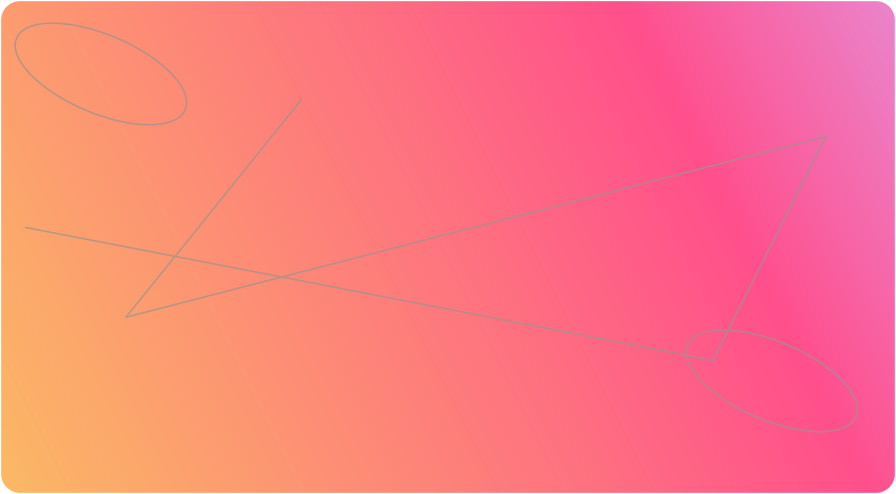
Reproduce this background procedurally as a WebGL 2 fragment shader.

```glsl
#version 300 es
precision highp float;

uniform vec2 u_resolution;
out vec4 outColor;

// Lengths are fractions of the canvas width
#define CREST 0.762
#define CARD_INSET 0.0013
#define CARD_RADIUS 0.021
#define LINE_WIDTH 0.0018
#define LINE_OPACITY 0.72
#define ELLIPSE_RADII vec2(0.1022, 0.0438)
#define ELLIPSE_TILT -0.4

const vec3 AMBER = vec3(0.985, 0.725, 0.395);
const vec3 PINK = vec3(1.0, 0.31, 0.55);
const vec3 ORCHID = vec3(0.92, 0.52, 0.80);
const vec3 LINE_GREY = vec3(0.62, 0.57, 0.55);

const vec2 PATH[5] = vec2[5](
    vec2(0.0286, 0.2975), vec2(0.7956, 0.1491), vec2(0.9219, 0.3991),
    vec2(0.1406, 0.1973), vec2(0.3359, 0.4395));
const vec2 ELLIPSES[2] = vec2[2](vec2(0.1126, 0.4688), vec2(0.8613, 0.1263));

float segmentDistance(vec2 p, vec2 a, vec2 b) {
    vec2 pa = p - a, ba = b - a;
    return length(pa - ba * clamp(dot(pa, ba) / dot(ba, ba), 0.0, 1.0));
}

// First-order distance to the outline of a tilted ellipse
float ellipseDistance(vec2 p, vec2 radii, float tilt) {
    float c = cos(tilt), s = sin(tilt);
    vec2 q = vec2(c * p.x + s * p.y, c * p.y - s * p.x) / radii;
    float k = length(q);
    return abs(k * (k - 1.0)) / max(length(q / radii), 1e-4);
}

float roundedBox(vec2 p, vec2 halfSize, float radius) {
    vec2 q = abs(p) - halfSize + radius;
    return length(max(q, 0.0)) + min(max(q.x, q.y), 0.0) - radius;
}

// Antialiased fill of a signed distance
float coverage(float d) {
    return clamp(0.5 - d * u_resolution.x, 0.0, 1.0);
}

void main() {
    vec2 p = gl_FragCoord.xy / u_resolution.x;
    vec2 canvas = vec2(1.0, u_resolution.y / u_resolution.x);

    // Diagonal gradient with a pink crest
    float t = (2.0 * p.x + p.y) / (2.0 + canvas.y);
    vec3 color = mix(AMBER, PINK, clamp(t / CREST, 0.0, 1.0));
    color = mix(color, ORCHID, clamp((t - CREST) / (1.0 - CREST), 0.0, 1.0));

    // Thin open path and two ellipses
    float d = 1.0;
    for (int i = 0; i < 4; i++) {
        d = min(d, segmentDistance(p, PATH[i], PATH[i + 1]));
    }
    for (int i = 0; i < 2; i++) {
        d = min(d, ellipseDistance(p - ELLIPSES[i], ELLIPSE_RADII, ELLIPSE_TILT));
    }
    color = mix(color, LINE_GREY, LINE_OPACITY * coverage(d - 0.5 * LINE_WIDTH));

    // Rounded card on white
    float card = roundedBox(p - 0.5 * canvas, 0.5 * canvas - CARD_INSET, CARD_RADIUS);
    outColor = vec4(mix(vec3(1.0), color, coverage(card)), 1.0);
}
```
